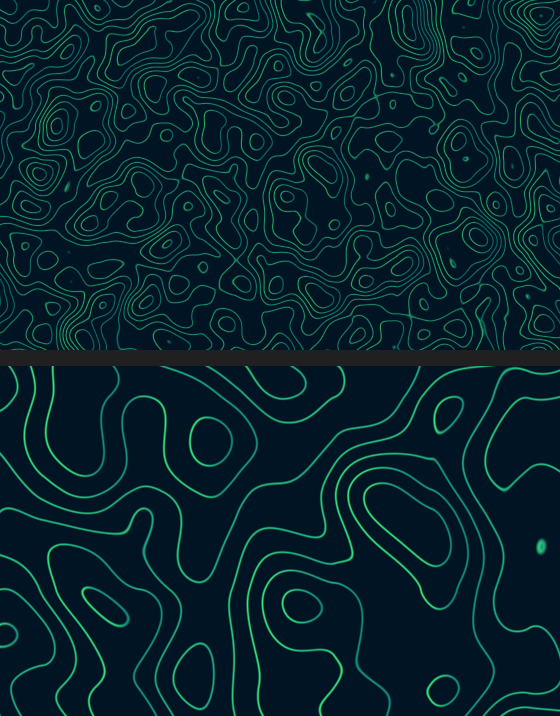
Top, the full canvas; bottom, a detail of the centre.
A Shadertoy shader for this pattern:

```glsl
// Topographic contour lines: thin glowing green isolines on deep navy.
// Two octaves of gradient noise form a terrain; its analytic slope turns height
// into distance, so every line keeps one width. Flanks fade from green to teal.

const vec3 NAVY  = vec3(0.000, 0.080, 0.140);
const vec3 GREEN = vec3(0.225, 0.930, 0.500);
const vec3 TEAL  = vec3(0.080, 0.570, 0.520);

const float BROAD_FREQ   = 4.6;     // cells per canvas height, large massifs
const float DETAIL_FREQ  = 10.8;    // cells per canvas height, single summits
const float DETAIL_GAIN  = 0.68;
const float LEVELS       = 7.0;     // contour levels per unit of terrain height
const float HALF_WIDTH   = 0.00082; // half line width, in canvas heights
const float MIN_SLOPE    = 13.0;    // keeps flat summits from filling in
const float TINT_FALLOFF = 3.0;     // how fast hills and basins take their tint
const vec2  BROAD_SHIFT  = vec2(17.3, 41.6);
const vec2  DETAIL_SHIFT = vec2(63.8, 29.1);

// Integer hash giving a random unit direction for each lattice point
vec2 latticeDirection(ivec2 cell) {
    uvec2 h = uvec2(cell) * 1664525u + 1013904u;
    h.x += h.y * 1664525u;
    h.y += h.x * 1664525u;
    h ^= h >> 16u;
    h.x += h.y * 1664525u;
    h.y += h.x * 1664525u;
    h ^= h >> 16u;
    vec2 r = vec2(h & 65535u) / 65535.0 * 2.0 - 1.0;
    return normalize(r + 1e-4);
}

// Gradient noise: x is the value, yz its derivative
vec3 gradientNoise(vec2 p) {
    ivec2 cell = ivec2(floor(p));
    vec2 f = fract(p);
    vec2 u = f * f * (3.0 - 2.0 * f);
    vec2 du = 6.0 * f * (1.0 - f);

    vec2 ga = latticeDirection(cell);
    vec2 gb = latticeDirection(cell + ivec2(1, 0));
    vec2 gc = latticeDirection(cell + ivec2(0, 1));
    vec2 gd = latticeDirection(cell + ivec2(1, 1));
    float a = dot(ga, f);
    float b = dot(gb, f - vec2(1, 0));
    float c = dot(gc, f - vec2(0, 1));
    float d = dot(gd, f - vec2(1, 1));

    float k = a - b - c + d;
    float value = a + u.x * (b - a) + u.y * (c - a) + u.x * u.y * k;
    vec2 slope = ga + u.x * (gb - ga) + u.y * (gc - ga)
               + u.x * u.y * (ga - gb - gc + gd)
               + du * (u.yx * k + vec2(b, c) - a);
    return vec3(value, slope);
}

// Terrain height and slope, with the chain rule applied per octave
vec3 terrain(vec2 p) {
    vec3 broad  = gradientNoise(p * BROAD_FREQ + BROAD_SHIFT);
    vec3 detail = gradientNoise(p * DETAIL_FREQ + DETAIL_SHIFT) * DETAIL_GAIN;
    return vec3(broad.x + detail.x,
                broad.yz * BROAD_FREQ + detail.yz * DETAIL_FREQ);
}

void mainImage(out vec4 fragColor, in vec2 fragCoord) {
    float pixel = 1.0 / iResolution.y;
    vec3 land = terrain(fragCoord * pixel);

    // Distance to the nearest contour, in canvas heights
    float level = land.x * LEVELS;
    float slope = length(land.yz) * LEVELS;
    float gap = abs(fract(level) - 0.5);
    float dist = gap / sqrt(slope * slope + MIN_SLOPE * MIN_SLOPE);
    float line = 1.0 - smoothstep(HALF_WIDTH - pixel, HALF_WIDTH + pixel, dist);

    // Left flanks of closed rings are green, right flanks teal
    float facing = land.y / max(length(land.yz), 1e-4);
    float side = facing * clamp(land.x * TINT_FALLOFF, -1.0, 1.0);
    vec3 ink = mix(TEAL, GREEN, smoothstep(-0.9, 0.9, side));

    fragColor = vec4(mix(NAVY, ink, line), 1.0);
}
```
